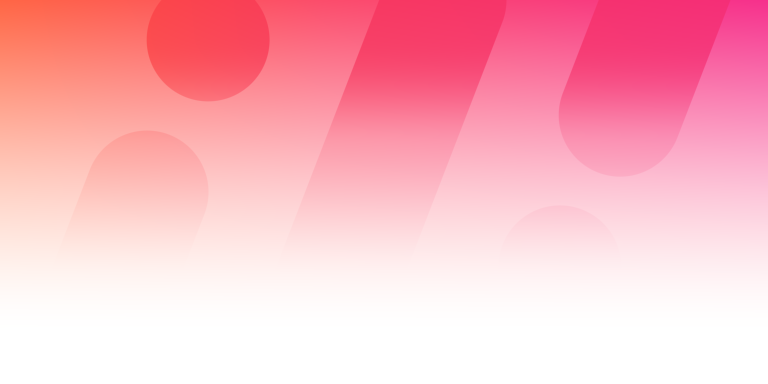
This background is drawn by a Shadertoy shader. Its source:

```glsl
// A warm orange-to-magenta gradient fading down to white, crossed by slanted
// capsules and discs. Each shape is a capsule distance field (a disc has zero
// length), tinted with a deeper gradient whose opacity drops with depth.

const vec3 BACK_LEFT   = vec3(1.00, 0.40, 0.27);
const vec3 BACK_MID    = vec3(0.985, 0.30, 0.42);
const vec3 BACK_RIGHT  = vec3(0.965, 0.19, 0.55);
const vec3 SHAPE_LEFT  = vec3(1.00, 0.29, 0.20);
const vec3 SHAPE_MID   = vec3(0.965, 0.20, 0.35);
const vec3 SHAPE_RIGHT = vec3(0.955, 0.17, 0.45);
const vec3 CREAM       = vec3(1.00, 0.98, 0.96);
const vec3 WHITE       = vec3(1.0);
const float MID_STOP   = 0.42;   // horizontal place of the middle colour
const float FADE_DEPTH = 0.88;   // depth at which the colour becomes white
const float FADE_EASE  = 0.75;   // 0 = quick start, 2 = smoothstep
const float RADIUS     = 0.160;
const vec2 SLANT       = vec2(-0.360, -0.933);
const float UPPER_TINT = 0.58;   // extra shape opacity near the top
const float LOWER_TINT = 0.16;   // faint opacity further down

// Cap centre in canvas heights, then signed length along SLANT
const int SHAPE_COUNT = 5;
const vec3 SHAPES[SHAPE_COUNT] = vec3[](
    vec3(0.542, 0.896,  0.0),
    vec3(0.383, 0.500,  1.0),
    vec3(1.159, 1.000,  1.4),
    vec3(1.615, 0.700, -0.8),
    vec3(1.458, 0.305,  0.0)
);

vec3 threeStops(vec3 left, vec3 middle, vec3 right, float x) {
    return x < MID_STOP ? mix(left, middle, x / MID_STOP)
                        : mix(middle, right, (x - MID_STOP) / (1.0 - MID_STOP));
}

float capsuleDistance(vec2 p, vec3 shape) {
    vec2 offset = p - shape.xy;
    float along = clamp(dot(offset, SLANT), min(shape.z, 0.0), max(shape.z, 0.0));
    return length(offset - SLANT * along) - RADIUS;
}

void mainImage(out vec4 fragColor, in vec2 fragCoord) {
    vec2 uv = fragCoord / iResolution.xy;
    vec2 p = fragCoord / iResolution.y;
    float pixel = 1.0 / iResolution.y;
    float depth = 1.0 - uv.y;

    // Background: horizontal colours under an eased fade through cream to white
    float t = min(depth / FADE_DEPTH, 1.0);
    float strength = (1.0 - t) * (1.0 - t) * (1.0 + FADE_EASE * t);
    vec3 pale = mix(CREAM, WHITE, smoothstep(0.55, 0.88, depth));
    vec3 color = mix(pale, threeStops(BACK_LEFT, BACK_MID, BACK_RIGHT, uv.x), strength);

    // Union of all shapes
    float dist = 1e3;
    for (int i = 0; i < SHAPE_COUNT; i++) {
        dist = min(dist, capsuleDistance(p, SHAPES[i]));
    }
    float coverage = 1.0 - smoothstep(-0.75 * pixel, 0.75 * pixel, dist);

    // Shape tint: strong at the top, then a short faint tail
    float opacity = UPPER_TINT * (1.0 - smoothstep(0.10, 0.38, depth))
                  + LOWER_TINT * (1.0 - smoothstep(0.32, 0.72, depth));
    vec3 tint = threeStops(SHAPE_LEFT, SHAPE_MID, SHAPE_RIGHT, uv.x);
    color = mix(color, tint, coverage * opacity);

    fragColor = vec4(color, 1.0);
}
```
